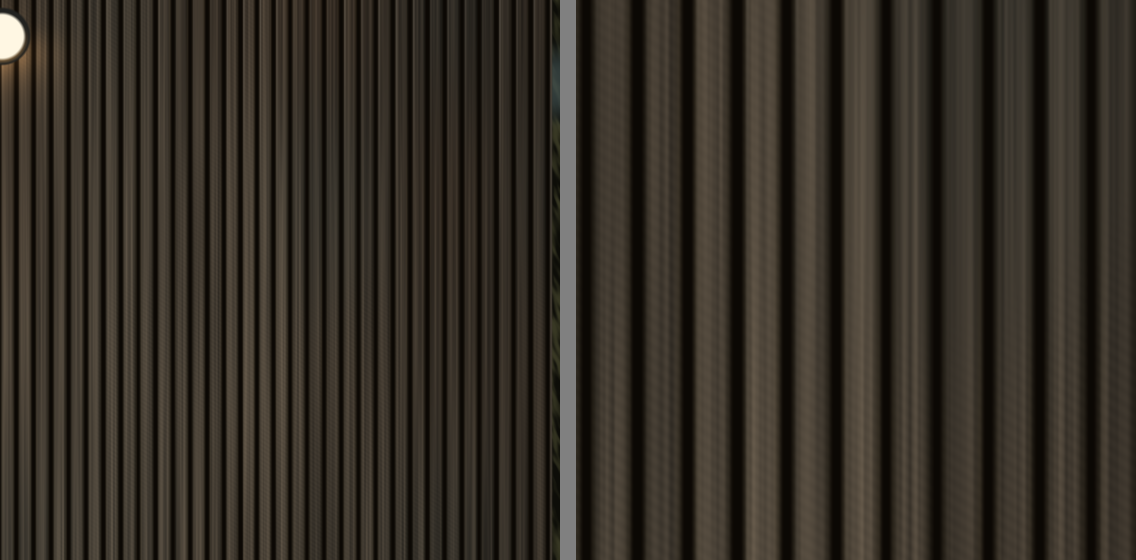
Left: the whole. Right: its middle third, enlarged.
Give the GLSL for this texture, as a Shadertoy shader.

```glsl
// Dark bronze wall of vertical slats with black grooves, a round lamp and a strip of foliage.

const float PITCH = 0.03064;         // mean groove to groove distance
const float FIRST_GROOVE = 0.0286;   // centre of the first whole groove
const float DRIFT = 0.0046;          // largest shift of a groove from even spacing
const float GROOVE_HALF = 0.11;      // in pitches
const float SHOULDER = 0.11;         // soft shading beside a groove, in pitches
const float STREAK_GAIN = 0.40;
const float WALL_END = 0.986;
const vec2 LAMP_POS = vec2(0.003, 0.935);
const float LAMP_RADIUS = 0.041;
const float RING_RADIUS = 0.051;

const vec3 GROOVE_COLOR = vec3(0.045, 0.030, 0.014);
const vec3 SHADE_COLOR = vec3(0.150, 0.128, 0.094);
const vec3 SLAT_COLOR = vec3(0.262, 0.230, 0.190);
const vec3 RIM_COLOR = vec3(0.42, 0.38, 0.33);
const vec3 LAMP_COLOR = vec3(1.0, 0.97, 0.89);
const vec3 GLOW_COLOR = vec3(0.70, 0.52, 0.30);
const vec3 RING_COLOR = vec3(0.13, 0.13, 0.12);
const vec3 LEAF_DARK = vec3(0.05, 0.05, 0.03);
const vec3 LEAF_LIGHT = vec3(0.22, 0.22, 0.14);
const vec3 SKY_COLOR = vec3(0.25, 0.31, 0.31);

float hash(vec2 p) {
    p = fract(p * vec2(0.1031, 0.1137));
    p += dot(p, p.yx + 33.33);
    return fract((p.x + p.y) * p.x * 17.0);
}

float noise(vec2 p) {
    vec2 i = floor(p), f = fract(p);
    f = f * f * (3.0 - 2.0 * f);
    return mix(mix(hash(i), hash(i + vec2(1, 0)), f.x),
               mix(hash(i + vec2(0, 1)), hash(i + vec2(1, 1)), f.x), f.y);
}

// Slow shift of the grooves: spread on the left, tightened near the middle
float drift(float x) {
    return DRIFT * (smoothstep(-0.05, 0.36, x) - 1.3 * smoothstep(0.34, 0.56, x)
                    + 0.3 * smoothstep(0.6, 0.95, x));
}

// Uneven light over the wall: dimmer to the right and in the upper corner
float wallLight(vec2 uv) {
    float light = 1.09 - 0.28 * smoothstep(0.4, 1.0, uv.x);
    light -= 0.16 * smoothstep(0.5, 1.0, uv.y);
    vec2 toPool = uv - vec2(0.38, 0.35);
    light += 0.08 * exp(-8.0 * dot(toPool, toPool));
    return light + 0.12 * (noise(uv * vec2(7.0, 4.0)) - 0.5);
}

vec3 slatWall(vec2 uv, float px) {
    float cell = (uv.x - drift(uv.x) - FIRST_GROOVE) / PITCH;
    float id = floor(cell), u = cell - id;
    float edgeDist = min(u, 1.0 - u);
    float aa = px / PITCH;
    float tone = hash(vec2(id + 40.0, 7.0)) - 0.5;

    // Slat face with fine vertical brushing and a faint weave
    float streak = noise(vec2(uv.x * 310.0, uv.y * 2.0)) - 0.5;
    streak += 0.5 * (noise(vec2(uv.x * 560.0 + 50.0, uv.y * 5.0)) - 0.5);
    streak += 0.4 * (noise(vec2(uv.x * 150.0 + 90.0, uv.y * 2.0)) - 0.5);
    float weave = sin(uv.y * 800.0 + uv.x * 500.0);
    weave *= smoothstep(0.45, 0.75, noise(uv * vec2(9.0, 3.0) + 20.0));
    float face = smoothstep(GROOVE_HALF, GROOVE_HALF + 2.0 * SHOULDER, edgeDist);
    vec3 col = mix(SHADE_COLOR, SLAT_COLOR, face);
    col *= 1.0 + 0.12 * tone + STREAK_GAIN * streak + 0.03 * weave;
    col += 0.016 * (noise(uv * vec2(5.0, 3.0) + 9.0) - 0.5) * vec3(1.0, -0.4, -1.0);

    // Lit left rim, strongest towards the top right
    float rim = 1.0 - smoothstep(0.0, 0.05 + aa, abs(u - GROOVE_HALF - 0.10));
    float rimGain = 0.18 + 0.55 * smoothstep(0.5, 1.0, uv.y) * (0.4 + 0.6 * uv.x);
    col = mix(col, RIM_COLOR, rim * rimGain * (0.5 + 0.9 * (tone + 0.5)));
    col *= wallLight(uv);

    // Groove, slightly different in width at each slat
    float halfWidth = GROOVE_HALF + 0.03 * (hash(vec2(floor(cell + 0.5) + 40.0, 3.0)) - 0.5);
    float soft = 0.5 * SHOULDER + 0.4 * aa;
    return mix(GROOVE_COLOR, col, smoothstep(halfWidth - soft, halfWidth + soft, edgeDist));
}

vec3 foliage(vec2 uv) {
    vec2 p = uv * vec2(50.0, 35.0) + vec2(0.0, uv.x * 60.0);
    float leaf = 0.65 * noise(p) + 0.35 * noise(p * 2.3 + 11.0);
    vec3 col = mix(LEAF_DARK, LEAF_LIGHT, smoothstep(0.3, 0.8, leaf));
    float sky = 1.0 - smoothstep(0.02, 0.09, abs(uv.y - 0.85));
    return mix(col, SKY_COLOR, 0.7 * sky);
}

void mainImage(out vec4 fragColor, in vec2 fragCoord) {
    vec2 uv = fragCoord / iResolution.xy;
    float px = 1.0 / min(iResolution.x, iResolution.y);

    // Wall, its end post and the foliage beyond
    vec3 col = slatWall(uv, px);
    float post = 1.0 - smoothstep(0.0, 0.002 + px, abs(uv.x - WALL_END + 0.002));
    col = mix(col, RIM_COLOR * 0.7, 0.6 * post);
    col = mix(col, foliage(uv), smoothstep(-px, px, uv.x - WALL_END));

    // Lamp: light on the wall, dark ring, bright disc
    float r = length(uv - LAMP_POS);
    float below = 1.0 - smoothstep(-0.05, 0.03, uv.y - LAMP_POS.y);
    float spill = exp(-max(r - RING_RADIUS, 0.0) * 28.0) * (0.1 + 0.9 * below);
    col += GLOW_COLOR * spill * (0.08 + 1.3 * col);
    float ringGlow = 1.0 - smoothstep(LAMP_RADIUS, RING_RADIUS, r);
    vec3 ring = mix(RING_COLOR, GLOW_COLOR, 0.6 * below * ringGlow);
    col = mix(ring, col, smoothstep(-1.5 * px, 1.5 * px, r - RING_RADIUS));
    col = mix(LAMP_COLOR, col, smoothstep(-2.0 * px, 2.0 * px, r - LAMP_RADIUS));

    fragColor = vec4(clamp(col, 0.0, 1.0), 1.0);
}
```
